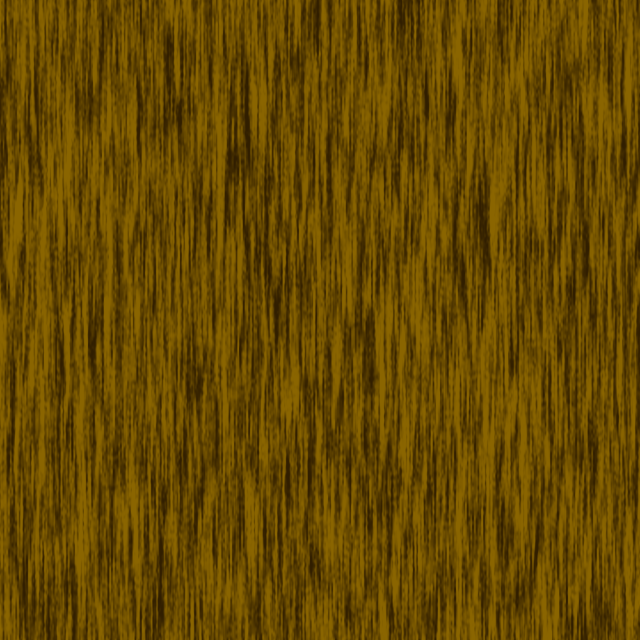
Give the GLSL for this texture, as a three.js fragment shader.

```glsl
#define DARK_GRAIN vec3(0.19, 0.118, 0.0)
#define LIGHT_WOOD vec3(0.54, 0.395, 0.0)
#define BASE_COLUMNS 70.0
#define COLUMN_GROWTH 1.5
#define WEIGHT_GROWTH 1.4
#define STRETCH 16.0
#define OCTAVES 5
#define SPECK_AMOUNT 0.16
#define BLOTCH_AMOUNT 0.06
#define TONE_LOW 0.18
#define TONE_HIGH 0.71

varying vec2 vUv;

float hash(vec2 p) {
  return fract(sin(dot(p, vec2(127.1, 311.7))) * 43758.5453);
}

// Smooth 1D noise along one column, shifted so that fibre ends never line up
float columnNoise(float column, float y, float seed) {
  y += 19.0 * hash(vec2(column, seed));
  float cell = floor(y);
  float t = smoothstep(0.0, 1.0, y - cell);
  vec2 key = vec2(column + seed * 17.0, cell);
  return mix(hash(key), hash(key + vec2(0.0, 1.0)), t);
}

// Blend between neighbouring columns
float fibreNoise(vec2 p, float seed) {
  float column = floor(p.x);
  float t = smoothstep(0.0, 1.0, p.x - column);
  return mix(columnNoise(column, p.y, seed),
             columnNoise(column + 1.0, p.y, seed), t);
}

// Layered vertical fibres, with the finer layers the stronger
float woodFibres(vec2 uv) {
  float sum = 0.0;
  float total = 0.0;
  float weight = 1.0;
  float columns = BASE_COLUMNS;
  for (int i = 0; i < OCTAVES; i++) {
    vec2 p = uv * vec2(columns, columns / STRETCH);
    sum += weight * fibreNoise(p, float(i) + 1.0);
    total += weight;
    weight *= WEIGHT_GROWTH;
    columns *= COLUMN_GROWTH;
  }
  return sum / total;
}

void main() {
  float tone = woodFibres(vUv);

  // Short specks roughen the fibres, broad blotches vary the shade
  tone += SPECK_AMOUNT * (fibreNoise(vUv * vec2(360.0, 150.0), 8.0) - 0.5);
  tone += BLOTCH_AMOUNT * (fibreNoise(vUv * vec2(11.0, 6.0), 9.0) - 0.5);

  float light = smoothstep(TONE_LOW, TONE_HIGH, tone);
  gl_FragColor = vec4(mix(DARK_GRAIN, LIGHT_WOOD, light), 1.0);
}
```
